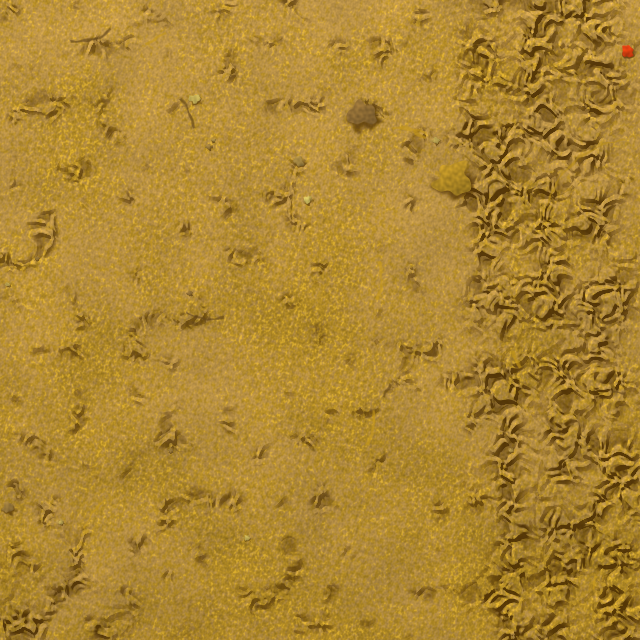
Reproduce this texture procedurally as a Shadertoy shader.

```glsl
// Damp ochre mud seen from above: fine golden grain over smooth tan patches,
// with a churned tyre track on the right, loose pebbles and bits of straw.
// Gradient noise gives the grain and a clod height field, lit from upper left.
const vec3 TAN = vec3(0.70, 0.55, 0.27);
const vec3 GOLD = vec3(0.68, 0.53, 0.14);
const vec3 BRIGHT_GOLD = vec3(0.80, 0.64, 0.16);
const vec3 SHADOW = vec3(0.31, 0.19, 0.01);
const vec3 STRAW = vec3(0.78, 0.60, 0.10);
const vec3 TWIG = vec3(0.38, 0.27, 0.10);
const vec3 PALE_STONE = vec3(0.80, 0.73, 0.36);
const vec3 GREY_STONE = vec3(0.54, 0.41, 0.20);
const vec3 RED_FLECK = vec3(0.82, 0.24, 0.06);
const vec2 LIGHT = vec2(-0.45, 0.89);
const float GRAIN_SCALE = 160.0;
const float GRAIN_CONTRAST = 0.16;
const float BROAD_CONTRAST = 0.085;
const float CLOD_SCALE = 50.0;
const float RELIEF_STEP = 0.006;
const int STRANDS = 14;
const int PEBBLES = 14;

vec2 hash2(vec2 p) {
    vec3 q = fract(p.xyx * vec3(0.1031, 0.1030, 0.0973));
    q += dot(q, q.yzx + 33.33);
    return fract((q.xx + q.yz) * q.zy);
}

float cornerSlope(vec2 cell, vec2 offset) {
    float angle = 6.2832 * hash2(cell).x;
    return dot(vec2(cos(angle), sin(angle)), offset);
}

float gradientNoise(vec2 p) {
    vec2 i = floor(p), f = fract(p), e = vec2(1.0, 0.0);
    vec2 u = f * f * f * (f * (f * 6.0 - 15.0) + 10.0);
    return mix(mix(cornerSlope(i, f), cornerSlope(i + e, f - e), u.x),
               mix(cornerSlope(i + e.yx, f - e.yx), cornerSlope(i + 1.0, f - 1.0), u.x), u.y);
}

float fbm(vec2 p) {
    float sum = 0.0, amp = 1.0;
    for (int i = 0; i < 4; i++) {
        sum += amp * gradientNoise(p);
        p = mat2(1.6, 1.2, -1.2, 1.6) * p + 17.3;
        amp *= 0.55;
    }
    return sum;
}

float lane(float x, float center, float width) {
    float d = (x - center) / width;
    return exp(-d * d);
}

// How churned the ground is: three tread lanes plus stray crumbs
float churn(vec2 p) {
    float x = p.x + 0.05 * gradientNoise(p * 10.0) + 0.045 * (p.y - 0.5);
    float lanes = lane(x, 0.785, 0.040) + lane(x, 0.865, 0.034) + lane(x, 0.948, 0.040);
    lanes *= 0.25 + 0.9 * smoothstep(-0.4, 0.2, gradientNoise(p * 16.0 + 4.0));
    float corner = 1.0 - smoothstep(0.05, 0.32, length(p * vec2(0.8, 1.2)));
    float stray = smoothstep(0.12, 0.5, gradientNoise(p * 21.0 + 31.0) + 0.35 * gradientNoise(p * 6.0));
    return min(lanes + 0.7 * stray + 0.6 * corner * smoothstep(-0.1, 0.4, gradientNoise(p * 15.0)), 1.0);
}

float clodHeight(vec2 p) {
    vec2 warp = vec2(gradientNoise(p * 33.0), gradientNoise(p * 33.0 + 7.7));
    vec2 q = (p + 0.022 * warp) * CLOD_SCALE;
    float n = gradientNoise(q) + 0.6 * gradientNoise(q * 2.1 + 9.0);
    return smoothstep(-0.25, 0.35, n) + 0.35 * gradientNoise(q * 3.0);
}

vec3 groundColor(vec2 p) {
    vec2 g = mat2(0.95, 0.25, -0.30, 0.80) * p * GRAIN_SCALE;
    float patches = fbm(p * 5.0 + 2.0);
    float hue = gradientNoise(g * 0.8 + 50.0) + 0.7 * gradientNoise(g * 1.7 + 80.0);
    float grain = gradientNoise(g) + 0.9 * gradientNoise(g * 1.9 + 20.0);
    vec3 col = mix(TAN, GOLD, smoothstep(-0.45, 0.55, hue + 0.5 * patches - 0.3 * (p.y - 0.5)));
    float flecks = smoothstep(0.3, 0.8, grain + 0.3 * patches + 0.6 * gradientNoise(p * 33.0));
    col = mix(col, BRIGHT_GOLD, 0.5 * flecks);
    float broad = BROAD_CONTRAST * (fbm(p * 9.0 + 60.0) + 0.9 * (p.y - 0.45));
    float roughness = 0.8 + 0.3 * smoothstep(-0.4, 0.5, patches);
    return col * (1.02 + GRAIN_CONTRAST * roughness * grain + broad);
}

void addPebble(inout vec3 col, vec2 p, vec2 center, float radius, vec3 tint, float edge) {
    vec2 q = (p - center) * vec2(0.85, 1.0);
    float lump = radius * (0.9 + 0.7 * gradientNoise(p / radius * 1.2 + center * 40.0));
    float shade = 1.0 - smoothstep(-0.2 * radius, 0.35 * radius, length(q + LIGHT * radius * 0.35) - lump);
    float lit = 1.0 + 0.14 * dot(q, LIGHT) / radius + 0.22 * gradientNoise(p * GRAIN_SCALE);
    col = mix(col, SHADOW, 0.7 * shade);
    col = mix(col, tint * lit, 1.0 - smoothstep(-edge, edge, length(q) - lump));
}

void addStrand(inout vec3 col, vec2 p, vec2 center, float angle, vec2 size, float bend, vec3 tint, float edge) {
    vec2 axis = vec2(cos(angle), sin(angle)), d = p - center;
    vec2 q = vec2(dot(d, axis), dot(d, vec2(-axis.y, axis.x)));
    q.y += bend * q.x * q.x + 0.004 * gradientNoise(p * 60.0);
    float dist = max(abs(q.y) - size.y * (1.0 + gradientNoise(p * 70.0)), abs(q.x) - size.x);
    col = mix(col, tint, 0.65 * (1.0 - smoothstep(-edge, edge, dist)));
}

void mainImage(out vec4 fragColor, in vec2 fragCoord) {
    vec2 p = fragCoord / iResolution.xy;
    float edge = max(1.0 / iResolution.y, 0.0015);
    vec3 col = groundColor(p);
    // Clod relief: dark on the side away from the light, faintly lit on the other
    float mess = churn(p), height = clodHeight(p);
    float slope = clodHeight(p + LIGHT * RELIEF_STEP) - height;
    float dark = smoothstep(0.0, 0.5, slope) + 0.45 * (1.0 - smoothstep(-0.05, 0.45, height));
    col = mix(col, SHADOW, 0.88 * min(dark, 1.0) * mess);
    col *= 1.0 + mess * (0.16 * smoothstep(0.05, 0.6, -slope) - 0.06);
    // Straw and twigs
    for (int i = 0; i < STRANDS; i++) {
        vec2 a = hash2(vec2(float(i), 3.0)), b = hash2(vec2(float(i), 11.0));
        vec2 size = vec2(0.010 + 0.025 * b.x * b.x, 0.0012 + 0.0012 * b.y);
        addStrand(col, p, a, 6.2832 * b.y, size, 14.0 * (b.x - 0.5), i % 3 == 0 ? TWIG : STRAW, edge);
    }
    addStrand(col, p, vec2(0.90, 0.75), 0.7, vec2(0.08, 0.0018), 4.0, STRAW * 0.92, edge);
    // Loose stones, two larger lumps and a red fleck
    for (int i = 0; i < PEBBLES; i++) {
        vec2 c = hash2(vec2(float(i), 23.0)), s = hash2(vec2(float(i), 37.0));
        addPebble(col, p, c, 0.003 + 0.006 * s.x * s.x, mix(GREY_STONE, PALE_STONE, s.y), edge);
    }
    addPebble(col, p, vec2(0.562, 0.822), 0.020, GREY_STONE, edge);
    addPebble(col, p, vec2(0.710, 0.722), 0.026, GOLD, edge);
    addPebble(col, p, vec2(0.980, 0.920), 0.009, RED_FLECK, edge);
    fragColor = vec4(clamp(col, 0.0, 1.0), 1.0);
}
```
